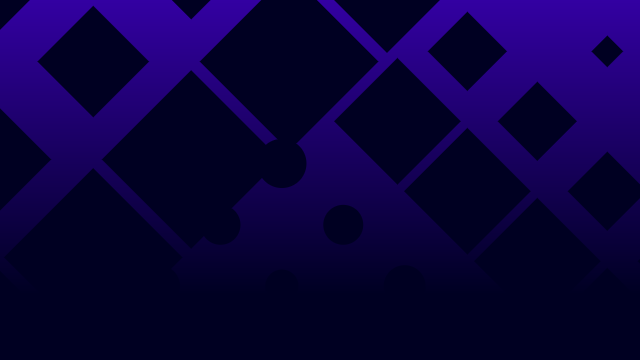
Give the GLSL for this background, as a Shadertoy shader.

```glsl
// Dark diamonds and discs over a violet glow that fades downward into navy.

// Signed distance to a square standing on its corner
float diamond(vec2 p, float halfWidth) {
    return (abs(p.x) + abs(p.y) - halfWidth) * 0.7071;
}

void mainImage(out vec4 fragColor, in vec2 fragCoord) {
    // One unit is the canvas height; y runs down from the top edge
    vec2 p = fragCoord / iResolution.y;
    p.y = 1.0 - p.y;

    // Corner piece
    float d = diamond(p - vec2(-0.013, -0.101), 0.197);

    // Large diamonds: two rising diagonals on the left
    for (int row = 0; row < 2; row++) {
        for (int i = -3; i <= 1; i++) {
            vec2 center = vec2(0.803 - 0.544 * float(row), 0.171)
                        + 0.272 * vec2(i, -i);
            d = min(d, diamond(p - center, 0.248 - 0.093 * float(row)));
        }
    }

    // Falling diagonals on the right, shrinking toward the upper corner
    for (int row = 0; row < 3; row++) {
        for (int i = 0; i < 4; i++) {
            vec2 center = vec2(1.104, 0.337) + 0.1943 * vec2(i + row, i - row);
            d = min(d, diamond(p - center, 0.176 - 0.066 * float(row)));
        }
    }

    // Triangle of discs below the large diamonds
    for (int row = 0; row < 3; row++) {
        for (int i = 0; i <= row; i++) {
            vec2 center = vec2(0.783, 0.454) + 0.1705 * vec2(2 * i - row, row);
            float radius = row == 0 ? 0.0683 : 0.0555;
            if (row == 2) radius = 0.0463 + 0.012 * abs(float(i - 1));
            d = min(d, length(p - center) - radius);
        }
    }

    // Vertical glow, covered by the shapes with a one-pixel soft edge
    vec3 navy = vec3(0.0, 0.0, 0.135);
    vec3 violet = vec3(0.2, 0.0, 0.635);
    vec3 glow = mix(violet, navy, clamp(p.y / 0.815, 0.0, 1.0));
    float open = clamp(0.5 + d * iResolution.y, 0.0, 1.0);
    fragColor = vec4(mix(navy, glow, open), 1.0);
}
```
